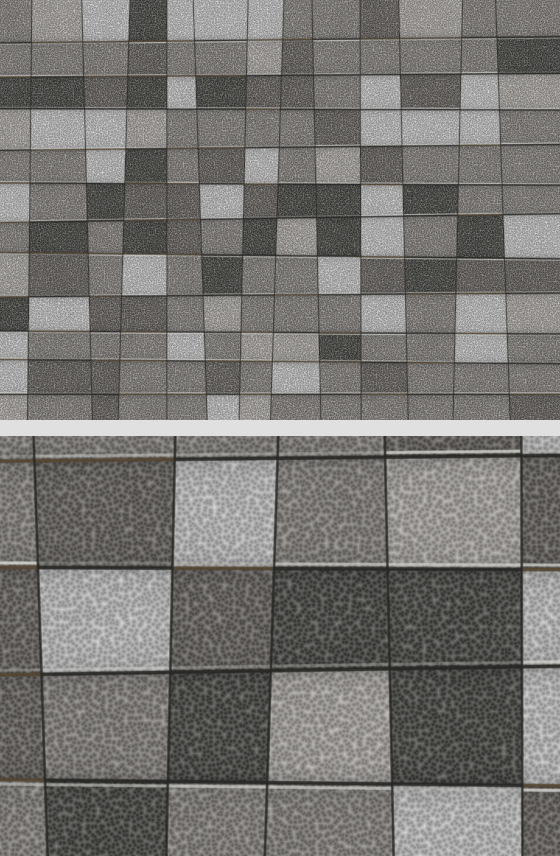
Top, the full canvas; bottom, a detail of the centre.
Write a WebGL 2 fragment shader that draws this pattern.

```glsl
#version 300 es
precision highp float;

uniform vec2 u_resolution;
out vec4 outColor;

// Layout: seam ends as canvas fractions, (bottom, top) and (left, right)
const int COLUMN_SEAMS = 12;
const int ROW_SEAMS = 11;
const vec2 COLUMN_ENDS[COLUMN_SEAMS] = vec2[](
  vec2(.049, .057), vec2(.165, .146), vec2(.211, .232), vec2(.298, .298),
  vec2(.370, .345), vec2(.427, .443), vec2(.483, .507), vec2(.573, .557),
  vec2(.645, .643), vec2(.729, .712), vec2(.809, .826), vec2(.911, .885));
const vec2 ROW_ENDS[ROW_SEAMS] = vec2[](
  vec2(.061, .061), vec2(.144, .134), vec2(.212, .205), vec2(.293, .302),
  vec2(.399, .384), vec2(.470, .491), vec2(.564, .559), vec2(.642, .656),
  vec2(.741, .738), vec2(.816, .825), vec2(.898, .913));

// Colours
const vec3 CHARCOAL = vec3(.31, .31, .30);
const vec3 SLATE = vec3(.40, .39, .38);
const vec3 STONE = vec3(.49, .48, .47);
const vec3 ASH = vec3(.60, .59, .58);
const vec3 PALE = vec3(.67, .67, .67);
const vec3 SEAM = vec3(.15, .15, .14);
const vec3 RUST = vec3(.33, .27, .19);
const vec3 GLINT = vec3(.84, .84, .82);

// Sizes in canvas heights
const float COLUMN_HALF_WIDTH = .0010;
const float ROW_HALF_WIDTH = .0014;
const float GLINT_OFFSET = .0036;
const float GLINT_HALF_WIDTH = .0012;
const float SHADE_REACH = .006;

// Surface
const float GRAIN_DENSITY = 270.0;
const float GRAIN_STRENGTH = .28;
const float GRAIN_MEAN = .46;
const float MOTTLE_STRENGTH = .008;
const float RUST_SHARE = .35;
const float TONE_SEED = 17.0;

float hash(vec2 p) {
  vec3 q = fract(p.xyx * vec3(.1031, .1030, .0973));
  q += dot(q, q.yzx + 33.33);
  return fract((q.x + q.y) * q.z);
}

// Distance to the nearest of a set of jittered lattice points
float cellular(vec2 p) {
  vec2 cell = floor(p);
  float nearest = 9.0;
  for (int y = -1; y <= 1; y++) {
    for (int x = -1; x <= 1; x++) {
      vec2 c = cell + vec2(x, y);
      vec2 d = c + vec2(hash(c), hash(c + 71.7)) - p;
      nearest = min(nearest, dot(d, d));
    }
  }
  return sqrt(nearest);
}

vec3 tileTone(vec2 tile) {
  float r = hash(tile + TONE_SEED);
  if (r < .14) return CHARCOAL;
  if (r < .26) return SLATE;
  if (r < .68) return STONE;
  if (r < .80) return ASH;
  return PALE;
}

float stroke(float d, float halfWidth) {
  float pixel = 1.0 / u_resolution.y;
  return 1.0 - smoothstep(halfWidth - pixel, halfWidth + pixel, abs(d));
}

void main() {
  vec2 uv = gl_FragCoord.xy / u_resolution;
  float aspect = u_resolution.x / u_resolution.y;
  vec2 p = uv * vec2(aspect, 1.0);

  // Tile index and signed distance to the nearest seam each way
  vec2 tile = vec2(0.0);
  vec2 seamDist = vec2(9.0);
  float rowSeam = 0.0;
  for (int i = 0; i < COLUMN_SEAMS; i++) {
    float d = (uv.x - mix(COLUMN_ENDS[i].x, COLUMN_ENDS[i].y, uv.y)) * aspect;
    tile.x += step(0.0, d);
    if (abs(d) < abs(seamDist.x)) seamDist.x = d;
  }
  for (int i = 0; i < ROW_SEAMS; i++) {
    float d = uv.y - mix(ROW_ENDS[i].x, ROW_ENDS[i].y, uv.x);
    tile.y += step(0.0, d);
    if (abs(d) < abs(seamDist.y)) {
      seamDist.y = d;
      rowSeam = float(i);
    }
  }

  // Tile face with fine grain and faint mottling
  vec3 color = tileTone(tile);
  float grain = cellular(p * GRAIN_DENSITY) - GRAIN_MEAN;
  float mottle = sin(p.x * 61.0 + 2.0 * sin(p.y * 43.0)) * sin(p.y * 57.0 + p.x * 19.0);
  color += GRAIN_STRENGTH * grain + MOTTLE_STRENGTH * mottle;

  // Soft shade beside the row seams
  color *= 1.0 - .18 * exp(-abs(seamDist.y) / SHADE_REACH);

  // Lit lip on one side of each row seam, uneven from tile to tile
  vec2 joint = vec2(tile.x, rowSeam);
  float side = hash(vec2(rowSeam, 5.0)) < .65 ? 1.0 : -1.0;
  float lit = mix(.2, .85, hash(joint + 40.0));
  color = mix(color, GLINT, lit * stroke(seamDist.y - side * GLINT_OFFSET, GLINT_HALF_WIDTH));

  // Dark seams, rusted along some joints
  vec3 rowColor = hash(joint + 90.0) < RUST_SHARE ? RUST : SEAM;
  color = mix(color, rowColor, .9 * stroke(seamDist.y, ROW_HALF_WIDTH));
  color = mix(color, SEAM, .85 * stroke(seamDist.x, COLUMN_HALF_WIDTH));

  outColor = vec4(clamp(color, 0.0, 1.0), 1.0);
}
```
